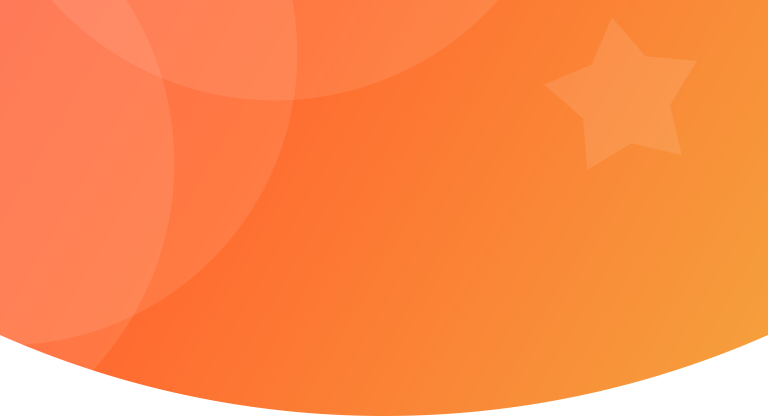
Reproduce this background procedurally as a Shadertoy shader.

```glsl
// Warm banner: a slanted coral-to-amber gradient with three large translucent
// discs and a tilted star, cut off below by a wide arc that leaves white.
// Every shape is a signed distance, measured in canvas widths.

const float PI = 3.14159265;

// Gradient colours and layout
const vec3 CORAL = vec3(1.0, 0.37, 0.21);
const vec3 ORANGE = vec3(1.0, 0.425, 0.19);
const vec3 AMBER = vec3(0.96, 0.635, 0.24);
const vec3 WHITE = vec3(1.0);
const vec2 GRADIENT_DIR = vec2(0.866, 0.5);   // right and downward
const float ORANGE_STOP = 0.33;

// Discs: centre x, centre y, radius
const vec3 DISCS[3] = vec3[3](
    vec3(-0.167, 0.329, 0.394),
    vec3(0.0074, 0.472, 0.3796),
    vec3(0.358, 0.800, 0.389));
const float DISC_ALPHA = 0.09;

// Star
const vec2 STAR_CENTRE = vec2(0.813, 0.4147);
const float STAR_OUTER = 0.1058;
const float STAR_INNER = 0.0603;
const float STAR_TILT = 0.154;
const float STAR_ALPHA = 0.1;

// Lower boundary of the banner
const vec3 BANNER_ARC = vec3(0.5, 1.238, 1.238);

float circleDistance(vec2 p, vec3 circle) {
    return length(p - circle.xy) - circle.z;
}

// Folds the plane into half a star point, then measures to its one edge
float starDistance(vec2 p) {
    float sector = 2.0 * PI / 5.0;
    float angle = atan(p.x, p.y) + STAR_TILT;
    angle = abs(mod(angle + 0.5 * sector, sector) - 0.5 * sector);
    vec2 folded = length(p) * vec2(sin(angle), cos(angle));
    vec2 tip = vec2(0.0, STAR_OUTER);
    vec2 notch = STAR_INNER * vec2(sin(0.5 * sector), cos(0.5 * sector));
    vec2 edge = notch - tip;
    return dot(folded - tip, normalize(vec2(-edge.y, edge.x)));
}

// Smooth coverage across one pixel
float coverage(float distance) {
    return clamp(0.5 - distance * iResolution.x, 0.0, 1.0);
}

vec3 slantedGradient(vec2 p, float height) {
    vec2 fromTopLeft = vec2(p.x, height - p.y);
    float t = dot(fromTopLeft, GRADIENT_DIR) / dot(vec2(1.0, height), GRADIENT_DIR);
    vec3 warmStart = mix(CORAL, ORANGE, clamp(t / ORANGE_STOP, 0.0, 1.0));
    return mix(warmStart, AMBER, clamp((t - ORANGE_STOP) / (1.0 - ORANGE_STOP), 0.0, 1.0));
}

void mainImage(out vec4 fragColor, in vec2 fragCoord) {
    vec2 p = fragCoord / iResolution.x;
    vec3 colour = slantedGradient(p, iResolution.y / iResolution.x);

    // Translucent overlays
    for (int i = 0; i < 3; i++) {
        colour = mix(colour, WHITE, DISC_ALPHA * coverage(circleDistance(p, DISCS[i])));
    }
    colour = mix(colour, WHITE, STAR_ALPHA * coverage(starDistance(p - STAR_CENTRE)));

    // White below the arc
    colour = mix(WHITE, colour, coverage(circleDistance(p, BANNER_ARC)));
    fragColor = vec4(colour, 1.0);
}
```
